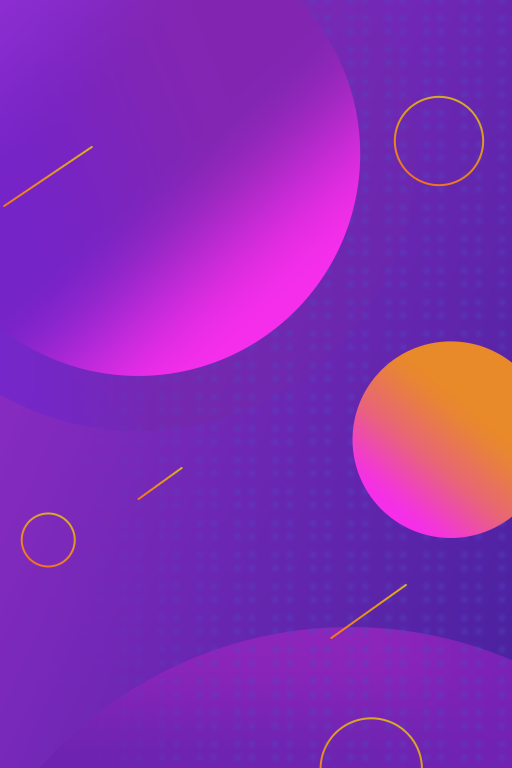
Give the GLSL for this background, as a WebGL 2 fragment shader.

```glsl
#version 300 es
precision highp float;
// Violet gradient backdrop with glowing discs, paired soft dots, thin rings and slanted strokes.
uniform vec2 u_resolution;
out vec4 fragColor;

const vec3 MAGENTA = vec3(0.96, 0.18, 0.92);
const vec3 ORANGE = vec3(0.91, 0.54, 0.16);
const vec3 STROKE_ORANGE = vec3(0.98, 0.48, 0.08);
const vec3 STROKE_YELLOW = vec3(0.87, 0.72, 0.10);
const float STROKE_HALF = 0.0013;

// Antialiased coverage of a signed distance; one unit is the canvas height.
float coverage(float dist) {
  return clamp(0.5 - dist * u_resolution.y, 0.0, 1.0);
}

float discDistance(vec2 p, vec2 center, float radius) {
  return length(p - center) - radius;
}

// Diagonal backdrop, from warm violet at the left to indigo at the lower right.
vec3 backdrop(vec2 p) {
  float t = clamp(1.1 * p.x + 0.5 * (1.0 - p.y) - 0.22, 0.0, 1.0);
  return mix(vec3(0.54, 0.17, 0.76), vec3(0.28, 0.13, 0.62), t);
}

// Soft dots repeated in groups of two by two.
float pairedDots(vec2 p, vec2 origin, vec2 period, vec2 halfGap) {
  vec2 cell = (fract((p - origin) / period + 0.5) - 0.5) * period;
  vec2 q = abs(cell) - halfGap;
  return exp(-dot(q, q) / 0.000022);
}

// Large disc: cool violet body with a magenta glow toward its lower right.
vec3 largeDiscColor(vec2 p, vec2 center, float radius) {
  vec2 q = (p - center) / radius;
  vec3 body = mix(vec3(0.46, 0.14, 0.78), vec3(0.51, 0.15, 0.70), smoothstep(-0.7, 0.5, q.x + 0.4 * q.y));
  body = mix(body, vec3(0.55, 0.18, 0.82), smoothstep(0.3, 1.0, dot(q, vec2(-0.7, 0.7))));
  return mix(body, MAGENTA, smoothstep(0.1, 0.95, dot(q, vec2(0.66, -0.75))));
}

// Small disc: magenta at the lower left, orange at the upper right.
vec3 smallDiscColor(vec2 p, vec2 center, float radius) {
  float t = dot((p - center) / radius, vec2(0.64, 0.77));
  vec3 coral = vec3(0.91, 0.38, 0.50);
  vec3 color = mix(MAGENTA, coral, smoothstep(-1.0, -0.2, t));
  return mix(color, ORANGE, smoothstep(-0.5, 0.45, t));
}

vec3 drawRing(vec3 base, vec2 p, vec2 center, float radius) {
  float dist = abs(discDistance(p, center, radius)) - STROKE_HALF;
  float t = dot(p - center, vec2(0.35, 0.94)) / radius * 0.5 + 0.5;
  return mix(base, mix(STROKE_ORANGE, STROKE_YELLOW, t), coverage(dist) * 0.92);
}

vec3 drawStroke(vec3 base, vec2 p, vec2 start, vec2 end) {
  vec2 axis = end - start;
  float t = clamp(dot(p - start, axis) / dot(axis, axis), 0.0, 1.0);
  float dist = length(p - start - axis * t) - STROKE_HALF;
  return mix(base, mix(STROKE_ORANGE, STROKE_YELLOW, t), coverage(dist) * 0.95);
}

void main() {
  vec2 p = gl_FragCoord.xy / u_resolution.y;
  vec3 color = backdrop(p);

  // Halo around the large disc, fading out toward the right.
  vec2 largeCenter = vec2(0.180, 0.7995);
  float largeRadius = 0.289;
  vec3 haloColor = mix(vec3(0.45, 0.15, 0.79), vec3(0.45, 0.16, 0.65), smoothstep(0.0, 0.3, p.x));
  float haloFade = mix(0.9, 0.2, smoothstep(0.05, 0.48, p.x));
  color = mix(color, haloColor, coverage(discDistance(p, largeCenter, 0.361)) * haloFade);

  // Broad mound rising from the bottom edge.
  vec2 moundCenter = vec2(0.456, -0.353);
  float moundRadius = 0.5365;
  vec3 moundColor = mix(vec3(0.43, 0.14, 0.69), vec3(0.55, 0.145, 0.73), smoothstep(0.0, 0.16, p.y));
  moundColor = mix(moundColor, vec3(0.45, 0.13, 0.70), smoothstep(0.48, 0.68, p.x) * 0.7);
  color = mix(color, moundColor, coverage(discDistance(p, moundCenter, moundRadius)));

  // Dot field, stronger toward the right.
  float dots = pairedDots(p, vec2(0.2695, 0.5566), vec2(0.0492, 0.0411), vec2(0.0094, 0.0087));
  color = mix(color, vec3(0.32, 0.28, 0.78), dots * 0.38 * smoothstep(0.03, 0.36, p.x));

  // Foreground discs.
  color = mix(color, largeDiscColor(p, largeCenter, largeRadius),
              coverage(discDistance(p, largeCenter, largeRadius)));
  vec2 smallCenter = vec2(0.587, 0.4275);
  float smallRadius = 0.128;
  color = mix(color, smallDiscColor(p, smallCenter, smallRadius),
              coverage(discDistance(p, smallCenter, smallRadius)));

  // Thin rings and strokes.
  color = drawRing(color, p, vec2(0.5716, 0.8164), 0.0575);
  color = drawRing(color, p, vec2(0.0628, 0.2969), 0.0345);
  color = drawRing(color, p, vec2(0.4834, -0.0013), 0.0660);
  color = drawStroke(color, p, vec2(0.0055, 0.7318), vec2(0.1195, 0.8086));
  color = drawStroke(color, p, vec2(0.1805, 0.3503), vec2(0.2365, 0.3906));
  color = drawStroke(color, p, vec2(0.4315, 0.1693), vec2(0.5285, 0.2383));

  fragColor = vec4(color, 1.0);
}
```
